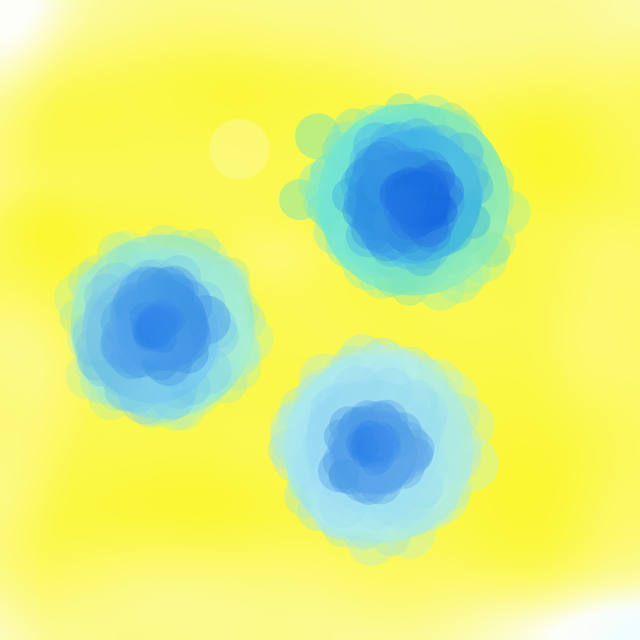
Reproduce this background procedurally as a WebGL 2 fragment shader.

```glsl
#version 300 es
precision highp float;
// Three watercolour blooms on a washed yellow ground.
// Each bloom stacks rings of translucent discs, placed by golden angle and hash,
// from a pale fringe to a deep blue heart; soft glows and warped sines tint the ground.

uniform vec2 u_resolution;
out vec4 fragColor;

vec2 hash2(float n) {
    return fract(sin(vec2(n, n + 7.3) * vec2(12.9898, 78.233)) * 4375.85);
}

// Antialiased coverage of a disc
float disc(vec2 p, vec2 center, float radius) {
    float scale = min(u_resolution.x, u_resolution.y);
    return clamp(0.5 - (length(p - center) - radius) * scale, 0.0, 1.0);
}

// Soft elliptical spot
float glow(vec2 p, vec2 center, vec2 size) {
    vec2 q = (p - center) / size;
    return exp(-dot(q, q));
}

// One layer of a bloom: a filled middle with a fringe of translucent discs
void petals(inout vec3 color, vec2 p, vec2 center, float extent, float size,
            vec3 leftTint, vec3 rightTint, float alpha, float seed) {
    vec2 d = p - center;
    if (length(d) > extent + size) return;
    vec3 tint = mix(leftTint, rightTint, smoothstep(-0.8, 0.8, (d.x - 0.3 * d.y) / extent));
    color = mix(color, tint, 0.93 * disc(p, center, extent - 0.95 * size));
    for (int i = 0; i < 38; i++) {
        vec2 h = hash2(float(i) + seed * 41.0);
        float angle = 2.39996 * float(i) + seed;
        float reach = extent - size * (1.0 + 1.1 * h.x);
        vec2 spot = center + reach * vec2(cos(angle), sin(angle));
        vec3 shade = tint + (h.y - 0.5) * vec3(0.09, 0.05, 0.03);
        color = mix(color, shade, alpha * disc(p, spot, size * (0.8 + 0.35 * h.y)));
    }
}

// Yellow wash that pales toward the borders
vec3 ground(vec2 p) {
    vec2 q = p + 0.04 * sin(p.yx * vec2(9.0, 7.0) + vec2(1.0, 2.5));
    float pale = 0.17;
    pale += 0.32 * smoothstep(0.82, 1.0, q.y);
    pale += 0.30 * (1.0 - smoothstep(0.0, 0.2, q.y));
    pale += 0.25 * (1.0 - smoothstep(0.0, 0.13, q.x));
    pale += 0.12 * smoothstep(0.86, 1.0, q.x);
    // Pale patches
    pale += 0.40 * glow(p, vec2(0.0, 1.0), vec2(0.10, 0.12));
    pale += 0.75 * glow(p, vec2(1.0, 0.0), vec2(0.25, 0.07));
    pale += 0.17 * glow(p, vec2(0.43, 0.60), vec2(0.09, 0.05));
    pale += 0.17 * glow(p, vec2(0.92, 0.46), vec2(0.07, 0.13));
    pale += 0.10 * glow(p, vec2(0.05, 0.71), vec2(0.12, 0.04));
    // Saturated patches
    pale -= 0.17 * glow(p, vec2(0.90, 0.77), vec2(0.13, 0.11));
    pale -= 0.14 * glow(p, vec2(0.84, 0.27), vec2(0.11, 0.15));
    pale -= 0.12 * glow(p, vec2(0.28, 0.20), vec2(0.20, 0.09));
    pale -= 0.24 * glow(p, vec2(0.03, 0.62), vec2(0.10, 0.10));
    pale -= 0.08 * glow(p, vec2(0.42, 0.88), vec2(0.18, 0.06));
    // Broad brush streaks
    pale += 0.025 * sin(14.0 * q.x + 23.0 * q.y) * sin(11.0 * q.x - 5.0 * q.y + 1.0);
    pale += 0.015 * sin(31.0 * q.y + 9.0 * q.x + 3.0 * sin(6.0 * q.x));
    vec3 wash = mix(vec3(0.985, 0.968, 0.17), vec3(0.99, 0.995, 0.97), clamp(pale, 0.0, 1.0));
    return mix(wash, vec3(0.94, 0.99, 1.0), glow(p, vec2(1.0, 0.0), vec2(0.07, 0.05)));
}

void main() {
    vec2 p = (gl_FragCoord.xy - 0.5 * u_resolution) / min(u_resolution.x, u_resolution.y) + 0.5;
    vec3 color = ground(p);

    // Faint lone disc
    color = mix(color, vec3(0.98, 0.98, 0.62), 0.5 * disc(p, vec2(0.374, 0.767), 0.047));

    // Upper right bloom: green fringe, deep blue heart
    vec2 c = vec2(0.636, 0.688);
    color = mix(color, vec3(0.50, 0.90, 0.70), 0.5 * disc(p, c + vec2(-0.139, 0.099), 0.036));
    color = mix(color, vec3(0.50, 0.90, 0.70), 0.5 * disc(p, c + vec2(-0.168, 0.0), 0.032));
    petals(color, p, c + vec2(0.010, 0.0), 0.182, 0.034, vec3(0.48, 0.91, 0.76), vec3(0.57, 0.92, 0.69), 0.38, 1.0);
    petals(color, p, c + vec2(-0.008, 0.002), 0.158, 0.034, vec3(0.46, 0.90, 0.83), vec3(0.51, 0.90, 0.74), 0.35, 2.0);
    petals(color, p, c + vec2(0.012, 0.005), 0.136, 0.033, vec3(0.25, 0.69, 0.91), vec3(0.29, 0.74, 0.87), 0.42, 3.0);
    petals(color, p, c + vec2(-0.006, 0.002), 0.105, 0.033, vec3(0.20, 0.58, 0.89), vec3(0.19, 0.55, 0.88), 0.40, 4.0);
    petals(color, p, c + vec2(0.020, 0.0), 0.074, 0.030, vec3(0.12, 0.46, 0.88), vec3(0.11, 0.43, 0.88), 0.40, 5.0);

    // Left bloom: aqua fringe, sky blue heart
    c = vec2(0.254, 0.490);
    petals(color, p, c, 0.176, 0.034, vec3(0.67, 0.92, 0.70), vec3(0.64, 0.92, 0.76), 0.35, 6.0);
    petals(color, p, c + vec2(0.004, -0.008), 0.160, 0.034, vec3(0.60, 0.91, 0.85), vec3(0.64, 0.92, 0.83), 0.35, 7.0);
    petals(color, p, c + vec2(-0.016, -0.016), 0.138, 0.036, vec3(0.46, 0.77, 0.89), vec3(0.48, 0.80, 0.94), 0.38, 8.0);
    petals(color, p, c + vec2(-0.002, 0.003), 0.106, 0.036, vec3(0.30, 0.63, 0.91), vec3(0.26, 0.59, 0.90), 0.42, 9.0);
    petals(color, p, c + vec2(-0.008, 0.002), 0.046, 0.022, vec3(0.18, 0.52, 0.91), vec3(0.20, 0.54, 0.91), 0.35, 10.0);

    // Lower bloom: icy fringe, small blue heart
    c = vec2(0.592, 0.299);
    petals(color, p, c, 0.184, 0.038, vec3(0.67, 0.92, 0.88), vec3(0.71, 0.93, 0.80), 0.40, 11.0);
    petals(color, p, c + vec2(-0.004, -0.002), 0.168, 0.040, vec3(0.65, 0.90, 0.94), vec3(0.69, 0.92, 0.89), 0.38, 12.0);
    petals(color, p, c + vec2(-0.010, 0.004), 0.142, 0.040, vec3(0.61, 0.86, 0.95), vec3(0.62, 0.88, 0.93), 0.38, 13.0);
    petals(color, p, c + vec2(-0.006, -0.006), 0.094, 0.030, vec3(0.31, 0.62, 0.91), vec3(0.34, 0.64, 0.91), 0.42, 14.0);
    petals(color, p, c + vec2(-0.009, 0.003), 0.045, 0.021, vec3(0.20, 0.53, 0.91), vec3(0.22, 0.55, 0.91), 0.35, 15.0);

    fragColor = vec4(clamp(color, 0.0, 1.0), 1.0);
}
```
